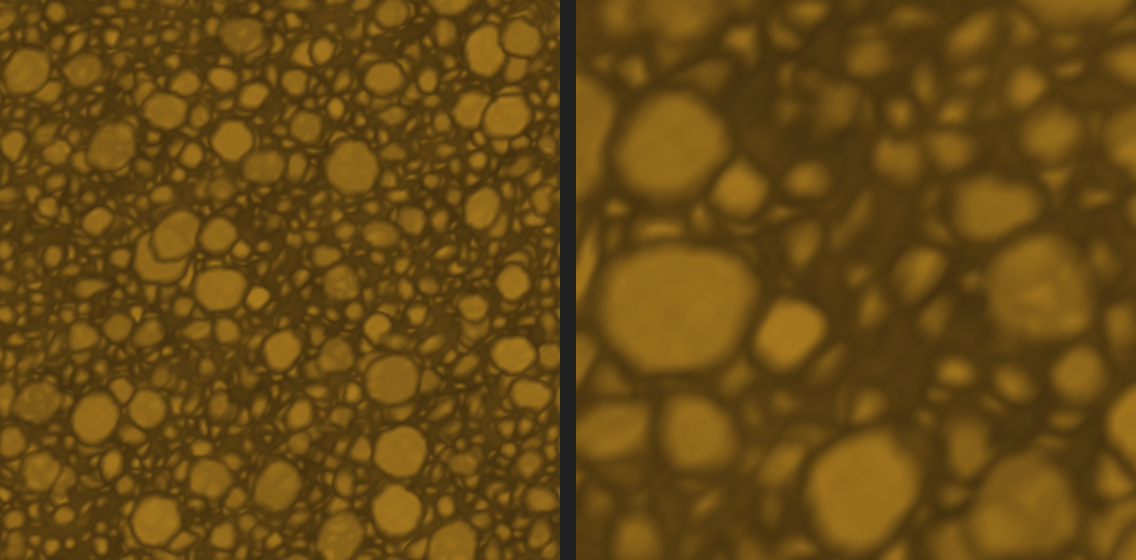
Left, the full canvas; right, a detail of the centre.
Write a WebGL 1 fragment shader that draws this texture.

```glsl
precision highp float;
// Tiling amber tissue: soft slanted oval grains of several sizes in dark gaps.

uniform vec2 u_resolution;

const float TAU = 6.2831853;
const vec3 GAP_COLOR = vec3(0.235, 0.165, 0.045);
const vec3 GRAIN_COLOR = vec3(0.645, 0.463, 0.116);

// Four random values per lattice cell
vec4 hash4(vec2 cell, float seed) {
  vec4 p = fract(vec4(cell.xyx, cell.y + seed) * vec4(0.1031, 0.1030, 0.0973, 0.1099) + seed * 0.137);
  p += dot(p, p.wzxy + 33.33);
  return fract((p.xxyz + p.yzzw) * p.zywx);
}

// Layered sines with whole frequencies, so the result wraps; about -1 to 1
float wave(vec2 uv, float frequency, float phase) {
  vec2 q = TAU * frequency * uv;
  float broad = sin(q.x + phase + 1.7 * sin(q.y + phase * 2.3));
  float fine = sin(2.0 * q.y - q.x + phase * 1.9 + 1.3 * sin(2.0 * q.x + phase));
  return 0.55 * broad + 0.45 * fine;
}

// Approximate signed distance to a rotated ellipse
float ellipse(vec2 p, vec2 radii, float angle) {
  float c = cos(angle);
  float s = sin(angle);
  vec2 local = vec2(c * p.x + s * p.y, c * p.y - s * p.x);
  return (length(local / radii) - 1.0) * min(radii.x, radii.y);
}

// Lay one wrapped grid of jittered grains, each with a dark rim, over a tone
float grainLayer(float tone, vec2 uv, float gapTone, float count, float density, float slimness, float seed) {
  vec2 home = floor(uv * count);
  for (int j = -1; j <= 1; j++) {
    for (int i = -1; i <= 1; i++) {
      vec2 cell = home + vec2(float(i), float(j));
      vec2 id = mod(cell, count);
      vec4 place = hash4(id, seed);
      vec4 look = hash4(id, seed + 17.0);

      vec2 center = (cell + 0.1 + 0.8 * place.xy) / count;
      float radius = mix(0.28, 0.47, place.z) / count;
      vec2 radii = radius * vec2(1.0, 1.0 - slimness * look.x);
      float angle = 0.75 + 2.0 * (look.y - 0.5);
      float d = ellipse(uv - center, radii, angle);

      float body = 1.0 - smoothstep(-0.010, 0.005, d);
      float cover = 1.0 - smoothstep(0.001, 0.012, d);
      float opacity = mix(0.6, 1.0, look.z) * step(place.w, density);
      float brightness = mix(0.82, 1.0, look.w);
      tone = mix(tone, mix(gapTone, brightness, body), cover * opacity);
    }
  }
  return tone;
}

void main() {
  vec2 uv = gl_FragCoord.xy / u_resolution;

  // Uneven outlines
  vec2 warped = uv;
  warped += 0.0035 * vec2(wave(uv, 8.0, 0.4), wave(uv, 7.0, 2.1));
  warped += 0.0016 * vec2(wave(uv, 19.0, 3.3), wave(uv, 17.0, 5.2));

  // Gaps vary between shadow and murky brown
  float murk = 0.6 * wave(uv, 3.0, 1.2) + 0.4 * wave(uv, 11.0, 4.0);
  float gapTone = 0.17 + 0.10 * murk;

  // Small grains first, large ones on top
  float tone = gapTone + 0.08;
  tone = grainLayer(tone, warped, gapTone, 36.0, 0.90, 0.40, 3.0);
  tone = grainLayer(tone, warped, gapTone, 24.0, 0.75, 0.50, 11.0);
  tone = grainLayer(tone, warped, gapTone, 16.0, 0.62, 0.50, 23.0);
  tone = grainLayer(tone, warped, gapTone, 9.0, 0.38, 0.22, 41.0);

  // Faint mottling inside the grains
  tone += 0.025 * wave(warped, 29.0, 0.9);
  gl_FragColor = vec4(mix(GAP_COLOR, GRAIN_COLOR, clamp(tone, 0.0, 1.0)), 1.0);
}
```
